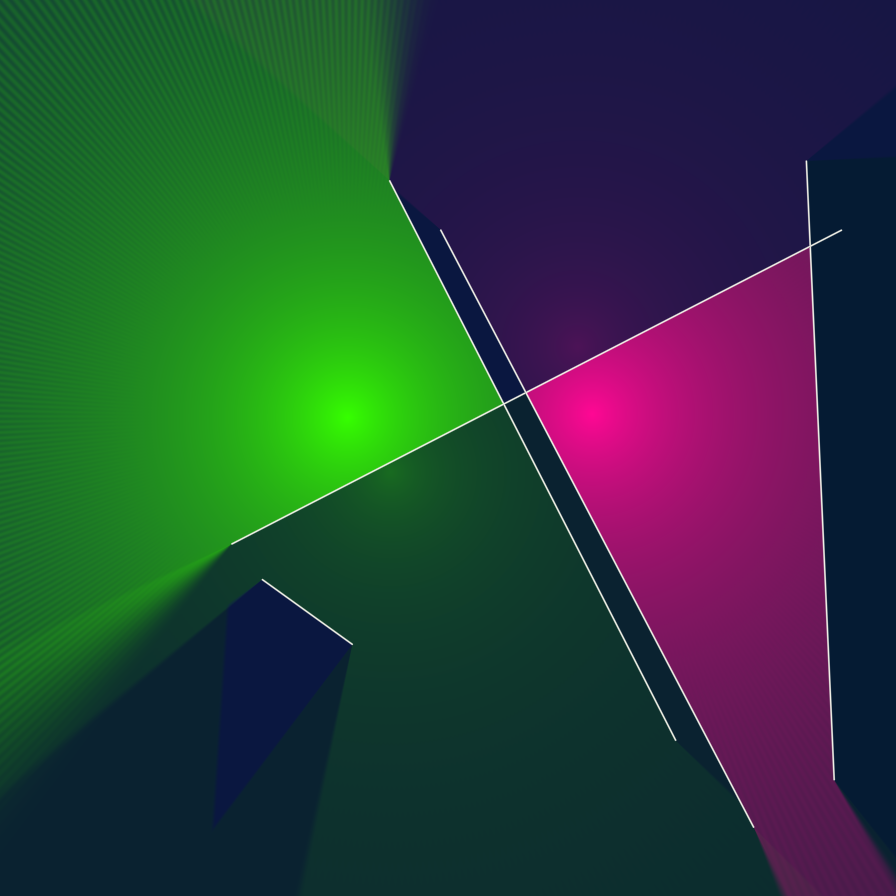
Write a Shadertoy shader that draws this background.

```glsl
// Wall segments: start.xy, end.xy
const vec4 walls[5] = vec4[5](
    vec4(0.435, 0.798, 0.754, 0.174),
    vec4(0.492, 0.743, 0.841, 0.077),
    vec4(0.259, 0.393, 0.939, 0.743),
    vec4(0.900, 0.820, 0.931, 0.130),
    vec4(0.293, 0.353, 0.393, 0.281));

float cross2(vec2 a, vec2 b) { return a.x * b.y - a.y * b.x; }

float segmentDistance(vec2 p, vec4 wall) {
    vec2 along = wall.zw - wall.xy, offset = p - wall.xy;
    return length(offset - along * clamp(dot(offset, along) / dot(along, along), 0.0, 1.0));
}

// Signed distance to the infinite line through a wall
float lineSide(vec2 p, vec4 wall) {
    return cross2(normalize(wall.zw - wall.xy), p - wall.xy);
}

// Shadow edge past one wall end; the penumbra widens with distance
float endShadow(vec2 ray, vec2 toEnd, float turn, float softness) {
    float reach = length(ray);
    float beyond = max(0.0, 1.0 - length(toEnd) / reach);
    float width = 0.001 / reach + softness * beyond;
    return smoothstep(-width, 0.3 * width, turn * cross2(normalize(toEnd), ray / reach));
}

float wallShadow(vec2 p, vec2 light, vec4 wall, float softness, float aa) {
    vec2 a = wall.xy - light, b = wall.zw - light, ray = p - light + 1e-5;
    float turn = sign(cross2(a, b));
    float behind = smoothstep(-aa, aa, -lineSide(p, wall) * sign(lineSide(light, wall)));
    return behind * endShadow(ray, a, turn, softness) * endShadow(ray, b, -turn, softness);
}

// Amount of light reaching p, with fine radial rays far from the source
float lightAmount(vec2 p, vec2 light, float power, float falloff, float softness, float aa) {
    vec2 ray = p - light + 1e-5;
    float dist = length(ray);
    float amount = power / (1.0 + falloff * dist);
    for (int i = 0; i < 5; i++) {
        amount *= 1.0 - wallShadow(p, light, walls[i], softness, aa);
    }
    float rays = 0.5 + 0.5 * sin(atan(ray.y, ray.x) * 400.0);
    return amount * (1.0 - softness * smoothstep(0.2, 0.6, dist) * (rays - 0.4));
}

void mainImage(out vec4 fragColor, in vec2 fragCoord) {
    vec2 p = fragCoord / iResolution.xy;
    float aa = 0.8 / iResolution.y;
    vec2 greenLight = vec2(0.388, 0.534), pinkLight = vec2(0.661, 0.538);
    vec2 dimGreen = vec2(0.436, 0.473), dimPink = vec2(0.645, 0.613);
    vec3 navy = vec3(0.04, 0.09, 0.25), teal = vec3(0.04, 0.135, 0.19);
    vec3 green = vec3(0.21, 1.0, 0.0), pink = vec3(1.0, 0.03, 0.58);

    // Ambient regions
    float blur = aa + 0.4 * max(0.0, walls[2].x - p.x);
    vec3 color = mix(navy, teal, smoothstep(-blur, blur, -lineSide(p, walls[2])));
    float rightShade = wallShadow(p, vec2(0.39, 0.8), walls[3], 0.02, aa);
    color = mix(color, vec3(0.02, 0.105, 0.2), rightShade);
    float wedge = wallShadow(p, dimPink, walls[4], 0.01, aa);
    wedge *= smoothstep(-0.003, 0.003, p.x - 0.238 - 0.067 * (p.y - 0.082));
    color = mix(color, navy, wedge);

    // Dim lights beside the long wall, then the two bright ones
    color = mix(color, green, lightAmount(p, dimGreen, 0.33, 10.0, 0.03, aa));
    color = mix(color, pink, lightAmount(p, dimPink, 0.27, 8.0, 0.03, aa));
    color = mix(color, green, lightAmount(p, greenLight, 1.0, 4.3, 0.36, aa));
    color = mix(color, pink, lightAmount(p, pinkLight, 1.0, 4.3, 0.1, aa));

    // Bright wall lines
    float nearest = 1.0;
    for (int i = 0; i < 5; i++) nearest = min(nearest, segmentDistance(p, walls[i]));
    color = mix(color, vec3(0.95, 0.95, 0.91), 1.0 - smoothstep(0.0009 - aa, 0.0009 + aa, nearest));

    fragColor = vec4(color, 1.0);
}
```
